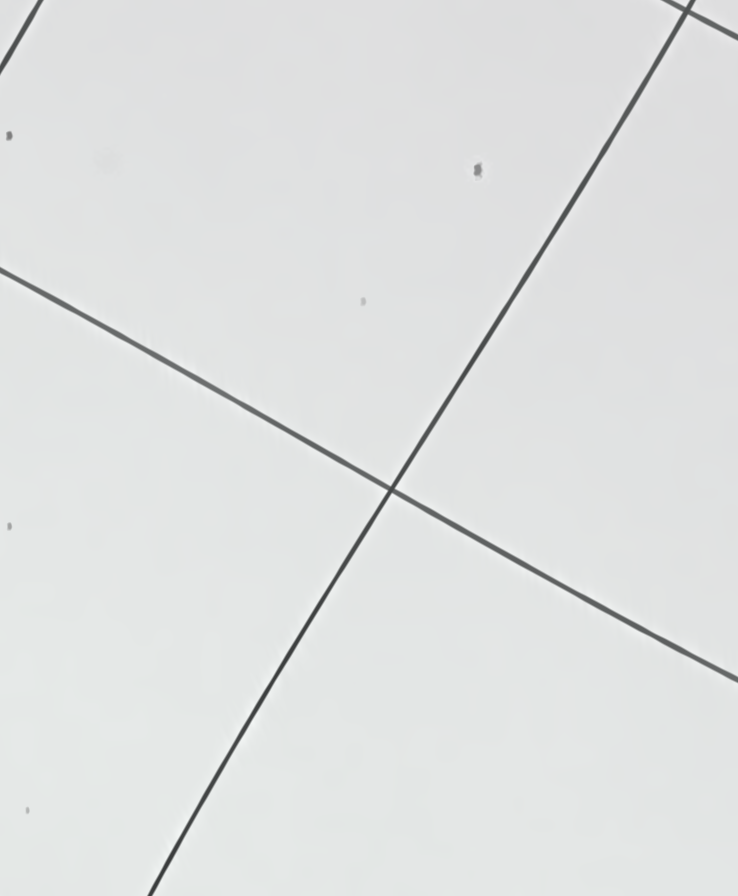
Write a WebGL 1 fragment shader that draws this pattern.

```glsl
precision highp float;
// Tilted grid of thin dark rules on pale grey glass, with bright fringes and a few flecks.

uniform vec2 u_resolution;

float hash(vec2 p) {
  vec3 q = fract(p.xyx * vec3(0.1031, 0.1030, 0.0973));
  q += dot(q, q.yzx + 33.33);
  return fract((q.x + q.y) * q.z);
}

float noise(vec2 p) {
  vec2 i = floor(p), f = fract(p);
  f = f * f * (3.0 - 2.0 * f);
  return mix(mix(hash(i), hash(i + vec2(1.0, 0.0)), f.x),
             mix(hash(i + vec2(0.0, 1.0)), hash(i + vec2(1.0, 1.0)), f.x), f.y);
}

// Signed offset to the nearest of a family of evenly spaced rules.
float nearestRule(float x, float spacing) {
  return x - spacing * floor(x / spacing + 0.5);
}

// Gentle bow of a rule, as a cubic through the crossing.
float bow(float t, vec3 k) {
  return t * (k.x + t * (k.y + t * k.z));
}

// Light fringe beside a rule, broken up by fine bristles.
float fringe(float offset, float along) {
  float glow = exp(-pow(offset / 0.0095, 2.0));
  float patches = 0.45 + 0.8 * noise(vec2(along * 22.0, sign(offset) * 7.0 + 20.0));
  float bristles = noise(vec2(along * 190.0 + offset * 120.0, offset * 45.0 + 9.0)) - 0.5;
  float reach = exp(-pow(offset / 0.016, 2.0)) * noise(vec2(along * 13.0 + 40.0, 3.0));
  return 0.042 * glow * patches + 0.045 * bristles * reach;
}

// Coverage of a rule whose edge wavers slightly.
float rule(float offset, float along, float halfWidth, float pixel) {
  float w = halfWidth * (0.88 + 0.24 * noise(vec2(along * 60.0, halfWidth * 9000.0)));
  float soft = 0.0009 + 0.5 * pixel;
  return 1.0 - smoothstep(w - soft, w + soft, abs(offset));
}

// Coverage of a soft, ragged fleck.
float fleck(vec2 d, vec2 radius) {
  float r = length(d / radius) + 0.6 * (noise(d * 260.0 + 50.0) - 0.5);
  return 1.0 - smoothstep(0.35, 1.2, r);
}

void main() {
  float pixel = 1.0 / u_resolution.y;
  vec2 p = gl_FragCoord.xy * pixel;
  vec2 d = p - vec2(0.4368, 0.4535);

  // Glass: cool and bright at lower left, greyer towards the upper right.
  float shade = smoothstep(0.1, 1.5, p.y + 0.5 * p.x);
  vec3 color = mix(vec3(0.897, 0.910, 0.905), vec3(0.866, 0.866, 0.870), shade);
  color += 0.008 * (noise(p * 5.0) - 0.5) + 0.005 * (noise(p * 38.0) - 0.5);

  // Two families of rules, as perpendicular offsets.
  float steep = 0.846 * nearestRule(d.x - bow(d.y, vec3(0.63, 0.031, -0.103)), 0.728);
  float shallow = 0.870 * nearestRule(d.y + bow(d.x, vec3(0.57, -0.019, -0.09)), 0.717);
  float alongSteep = dot(d, vec2(0.53, 0.85)) + 3.0;
  float alongShallow = dot(d, vec2(0.87, -0.49)) + 7.0;
  color += fringe(steep, alongSteep) + fringe(shallow, alongShallow);

  // Pale smudge and one larger fleck with a light rim.
  color -= 0.014 * fleck(p - vec2(0.121, 0.819), vec2(0.018));
  vec2 spot = p - vec2(0.534, 0.810);
  color += 0.025 * fleck(spot, vec2(0.015, 0.018));
  color = mix(color, vec3(0.48), 0.85 * fleck(spot, vec2(0.0055, 0.0105)));

  // Small flecks, mostly along the left edge, every third one further in.
  for (int n = 0; n < 4; n++) {
    float i = float(n);
    float inner = step(1.5, mod(i, 3.0));
    vec2 at = vec2(0.011 + 0.395 * inner + 0.02 * step(i, 0.5),
                   0.095 + 0.35 * i - 0.033 * i * i);
    vec2 radius = vec2(0.0026 + 0.0005 * i, 0.0045 + 0.0006 * i);
    color = mix(color, vec3(0.42), (0.4 + 0.15 * i - 0.4 * inner) * fleck(p - at, radius));
  }

  // Shallow rules are greyer; steep ones darken and thin towards the bottom.
  float wear = 0.08 * noise(vec2(alongShallow * 9.0, 5.0));
  color = mix(color, vec3(0.36, 0.37, 0.37) + wear, rule(shallow, alongShallow, 0.0029, pixel));
  float height = smoothstep(0.1, 0.8, p.y);
  vec3 ink = vec3(0.22, 0.23, 0.23) + 0.07 * height + 0.05 * noise(vec2(alongSteep * 12.0, 8.0));
  color = mix(color, ink, rule(steep, alongSteep, 0.0023 + 0.0005 * height, pixel));

  gl_FragColor = vec4(clamp(color, 0.0, 1.0), 1.0);
}
```
